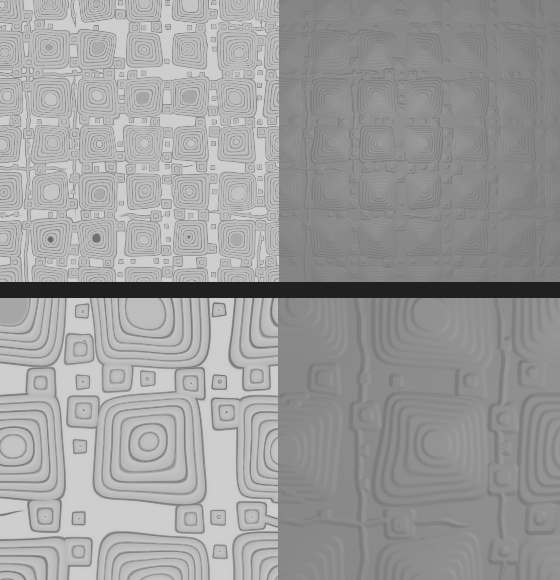
Top, the full canvas; bottom, a detail of the centre.
Reproduce this texture map procedurally as a Shadertoy shader.

```glsl
// Two panels of one 6 x 6 tile of terraced, crooked blocks with smaller studs in the gaps.
// Left: contour lines of the height field on pale grey. Right: the same field
// as a grey relief, lit by a soft lamp near the middle of the panel.
#define CELLS 6.0
#define SEAM 0.499
#define BLOCK_RADIUS 0.405
#define STUD_RADIUS 0.11
#define CHIP_RADIUS 0.05
#define STEP_HEIGHT 0.057
#define LINE_WIDTH 0.006
#define PAPER 0.808
#define RELIEF_GREY 0.522
#define RELIEF_CONTRAST 0.046
#define LAMP vec2(0.40, 0.52)

float hash(vec2 p) {
    return fract(sin(dot(p, vec2(127.1, 311.7))) * 43758.5453);
}

vec2 hash2(vec2 p) {
    return vec2(hash(p), hash(p + 37.3));
}

float noise(vec2 p) {
    vec2 i = floor(p), f = fract(p);
    f = f * f * (3.0 - 2.0 * f);
    return mix(mix(hash(i), hash(i + vec2(1, 0)), f.x),
               mix(hash(i + vec2(0, 1)), hash(i + 1.0), f.x), f.y);
}

// One crooked pyramid per grid cell: square at its foot, round at its off-centre top
float pyramids(vec2 p, float pitch, float radius, float jitter, float keep, float seed) {
    vec2 id = floor(p / pitch);
    vec2 q = p - (id + 0.5) * pitch;
    id = mod(id, CELLS / pitch) + seed;
    if (hash(id + 5.7) > keep) return -1.0;
    float r = radius * mix(0.9, 1.06, hash(id + 2.1));
    q -= (hash2(id) - 0.5) * jitter * pitch;
    q *= 1.0 + 0.22 * (hash2(id + 11.9) - 0.5) * q.yx / r;
    q += 0.11 * (hash2(id + 23.4) - 0.5) * q.yx;
    float foot = min(max(abs(q.x), abs(q.y)) / r, 1.0);
    q += 0.3 * r * (hash2(id + 47.2) - 0.5) * (1.0 - foot);
    vec2 a = abs(q) / r;
    float square = pow(pow(a.x, 7.0) + pow(a.y, 7.0), 1.0 / 7.0);
    float d = mix(length(a), square, smoothstep(0.1, 0.65, square));
    return r * (1.0 - d);
}

// Thin broken ridge running along some of the gaps across the given axis
float ridge(float across, float along, float seed) {
    float wobble = 0.10 * (noise(vec2(along * 1.7, seed)) - 0.5)
                 + 0.05 * (noise(vec2(along * 7.0, seed + 4.0)) - 0.5);
    float track = floor(across + 0.5);
    float mask = smoothstep(0.4, 0.7, noise(vec2(along * 0.9, track * 7.0 + seed)));
    mask *= step(0.6, hash(vec2(track, seed)));
    return 0.06 * mask - 0.03 - abs(across - track + wobble);
}

// Height at which the block around p is cut flat
float plateau(vec2 p) {
    float steps = floor(4.6 + 2.4 * hash(mod(floor(p), CELLS) + 71.0));
    return (steps + 0.5) * STEP_HEIGHT;
}

float height(vec2 p) {
    vec2 warped = p + 0.035 * (vec2(noise(p * 3.0), noise(p * 3.0 + 19.0)) - 0.5);
    float h = pyramids(warped, 1.0, BLOCK_RADIUS, 0.04, 1.0, 0.0);
    h = max(h, pyramids(warped + vec2(0.0, 0.25), 0.5, STUD_RADIUS, 0.16, 0.8, 50.0));
    h = max(h, pyramids(warped + vec2(0.25, 0.0), 0.5, STUD_RADIUS, 0.16, 0.6, 90.0));
    h = max(h, 1.3 * pyramids(p + 0.125, 0.25, CHIP_RADIUS, 0.22, 0.45, 130.0));
    h = max(h, max(ridge(p.x, p.y, 3.0), ridge(p.y, p.x, 8.0)));
    h *= 0.85 + 0.35 * noise(p * 2.3 + 7.0);
    return min(h, plateau(p));
}

// Stepped height with a steep foot around every block
float terrace(vec2 p) {
    float h = max(height(p), 0.0);
    float level = h / STEP_HEIGHT;
    float steps = floor(level) + smoothstep(0.0, 0.4, fract(level));
    return STEP_HEIGHT * steps + 0.025 * smoothstep(0.0, 0.025, h);
}

float contourPanel(vec2 p, float px) {
    float h = height(p);
    float level = h / STEP_HEIGHT;
    float inside = smoothstep(-px, px, h);
    // Each terrace lightens away from its lower edge
    float tone = PAPER - inside * (0.03 + 0.07 * (1.0 - fract(level)));
    tone -= 0.04 * exp(-abs(h) * 90.0);
    // Flat block top: pale, though the small ones may be dark
    vec2 id = mod(floor(p), CELLS);
    float top = plateau(p);
    float eye = smoothstep(top - 0.025, top - 0.001, h);
    float dark = 0.38 * pow(hash(id + 83.0), 3.0) * smoothstep(0.28, 0.36, top);
    tone += eye * (0.03 - dark);
    // Contour lines, every second one fainter
    float nearest = max(floor(level + 0.5), 0.0);
    float d = abs(level - nearest) * STEP_HEIGHT;
    float line = 1.0 - smoothstep(LINE_WIDTH - 0.6 * px, LINE_WIDTH + 0.6 * px, d);
    float ink = mix(0.16, 0.26, noise(p * 2.0 + 31.0));
    ink *= mix(1.0, 0.72, mod(nearest, 2.0));
    return tone - ink * line;
}

float reliefPanel(vec2 p, vec2 uv) {
    float e = 0.012;
    vec2 dx = vec2(e, 0.0);
    vec2 slope = vec2(terrace(p + dx) - terrace(p - dx), terrace(p + dx.yx) - terrace(p - dx.yx));
    slope = clamp(slope / (2.0 * e), -2.2, 2.2);
    vec2 toLamp = LAMP - uv;
    float reach = length(toLamp);
    float glow = exp(-reach * reach * 9.0);
    float facing = -dot(slope, toLamp / (reach + 0.08));
    float tone = RELIEF_GREY + 0.045 * glow + 0.1 * glow * terrace(p);
    // Ledges turned to the lamp shine, all steep ledges lose some light
    tone += RELIEF_CONTRAST * facing * (facing > 0.0 ? 1.0 : 0.65) * (0.4 + 0.6 * glow);
    tone -= 0.012 * length(slope) * (0.4 + glow);
    return tone - 0.02 * smoothstep(0.4, 0.8, reach);
}

void mainImage(out vec4 fragColor, in vec2 fragCoord) {
    vec2 canvas = fragCoord / iResolution.xy;
    bool left = canvas.x < SEAM;
    vec2 uv = vec2(left ? canvas.x / SEAM : (canvas.x - SEAM) / (1.0 - SEAM), canvas.y);
    vec2 p = uv * CELLS + vec2(0.41, 0.57);
    float px = CELLS / iResolution.y;
    float tone = left ? contourPanel(p, px) : reliefPanel(p, uv);
    fragColor = vec4(vec3(clamp(tone, 0.0, 1.0)), 1.0);
}
```
